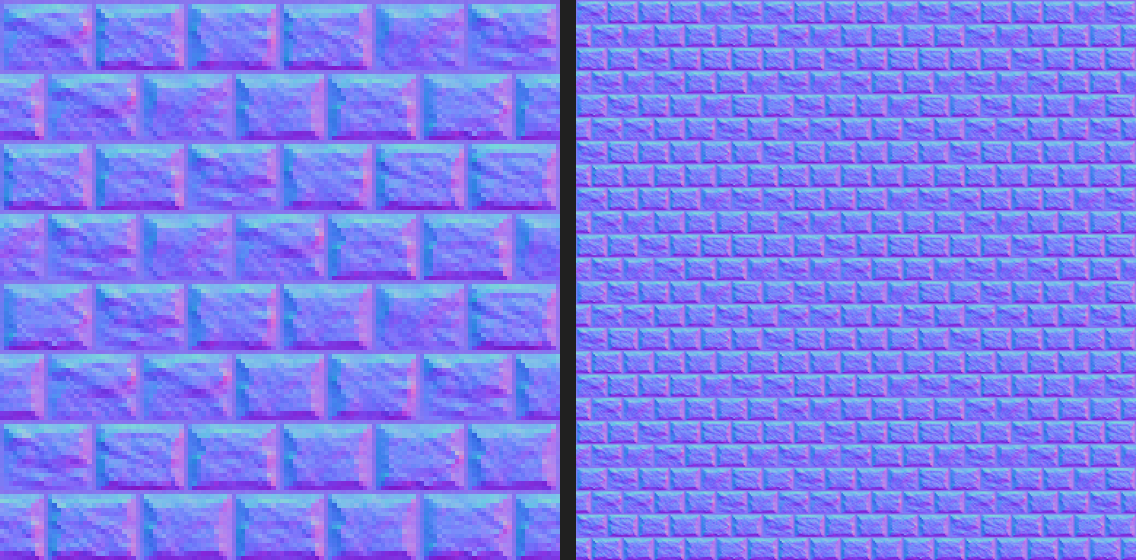
Left: one tile. Right: repeated 3 by 3.
This texture map is drawn by a WebGL 1 fragment shader. Its source:

```glsl
precision highp float;
// Tangent-space normal map of rough-hewn stone bricks in running bond, on a coarse texel grid.

uniform vec2 u_resolution;

const float TEXELS = 128.0;                    // texels across the tile
const vec2 GRID = vec2(6.0, 8.0);              // bricks across and down
const vec2 BRICK = vec2(TEXELS) / GRID;        // brick pitch in texels

float hash(vec2 p) {
  vec3 q = fract(vec3(p.xyx) * 0.1031);
  q += dot(q, q.yzx + 33.33);
  return fract((q.x + q.y) * q.z);
}

float noise(vec2 p) {
  vec2 cell = floor(p), f = fract(p);
  f = f * f * (3.0 - 2.0 * f);
  return mix(mix(hash(cell), hash(cell + vec2(1.0, 0.0)), f.x),
             mix(hash(cell + vec2(0.0, 1.0)), hash(cell + 1.0), f.x), f.y);
}

// Position inside the brick (xy, in texels) and its wrapped cell (zw).
vec4 brickAt(vec2 t) {
  float row = floor(t.y / BRICK.y);
  float x = t.x / BRICK.x + 0.5 * mod(row + 1.0, 2.0);
  return vec4(fract(x) * BRICK.x, mod(t.y, BRICK.y),
              mod(floor(x), GRID.x), mod(row, GRID.y));
}

// Distances to the left, right, bottom and top faces; mortar is negative.
vec4 faceDistances(vec2 q) {
  return vec4(q.x - 0.5, BRICK.x - 0.5 - q.x, q.y, BRICK.y - 1.0 - q.y);
}

float stoneHeight(vec2 t) {
  vec4 brick = brickAt(t);
  vec2 q = brick.xy;
  float kind = floor(hash(brick.zw + 7.0) * 9.0);   // a few recurring carvings
  vec2 seed = vec2(kind * 37.0 + 11.0, kind * 19.0 + 5.0);

  // Bevels of ragged width around a flat top
  vec4 d = faceDistances(q);
  vec4 ragged = vec4(noise(seed + vec2(3.0, q.y * 0.45)), noise(seed + vec2(9.0, q.y * 0.4)),
                     noise(seed + vec2(q.x * 0.4, 14.0)), noise(seed + vec2(q.x * 0.3, 18.0)));
  vec4 ramp = d / (vec4(1.6, 1.3, 1.0, 1.7) + vec4(2.4, 2.4, 1.3, 1.5) * ragged);
  float rise = clamp(min(min(ramp.x, ramp.y), min(ramp.z, ramp.w)), 0.0, 1.0);
  float h = 1.35 * rise;

  // Some bricks are split along an arc, falling away towards a lower corner
  if (kind < 3.0) {
    float side = kind < 2.0 ? q.x : BRICK.x - q.x;
    float arc = length((vec2(side, q.y) - vec2(14.0, 16.0)) * vec2(0.75, 1.0));
    arc += 2.0 * noise(q * 0.35 + seed);
    h = min(h, max(1.35 - 0.34 * max(arc - 9.0, 0.0), 0.25 * rise));
  }

  // Domed face with long chisel strokes and fine pitting
  vec2 c = q - vec2(10.7, 7.5);
  float relief = 0.75 * noise(q * vec2(0.22, 0.42) + seed)
               + 0.4 * noise((q + 0.35 * q.yx) * vec2(0.4, 0.75) + seed + 50.0)
               + 0.2 * noise(q * 0.95 + seed + 90.0);
  return h + rise * (relief - dot(c * c, vec2(0.002, 0.010)));
}

void main() {
  vec2 texel = floor(gl_FragCoord.xy / u_resolution * TEXELS);
  vec2 t = texel + 0.5;

  // Slope by central differences across one texel
  vec2 e = vec2(0.5, 0.0);
  vec2 slope = vec2(stoneHeight(t + e.xy) - stoneHeight(t - e.xy),
                    stoneHeight(t + e.yx) - stoneHeight(t - e.yx));
  vec3 normal = normalize(vec3(-0.85 * slope, 1.0));
  vec3 colour = normal * 0.5 + 0.5;
  colour -= vec3(0.01, 0.0, 0.02);

  // Flat mortar between the bricks
  vec4 d = faceDistances(brickAt(t).xy);
  float inside = min(min(d.x, d.y), min(d.z, d.w));
  float mortar = 1.0 - smoothstep(-0.25, 0.25, inside);
  colour = mix(colour, vec3(0.54, 0.45, 0.92), 0.8 * mortar);

  // Slight grain per texel
  colour.rg += 0.035 * (vec2(hash(texel + 3.0), hash(texel + 71.0)) - 0.5);
  gl_FragColor = vec4(clamp(colour, 0.0, 1.0), 1.0);
}
```
